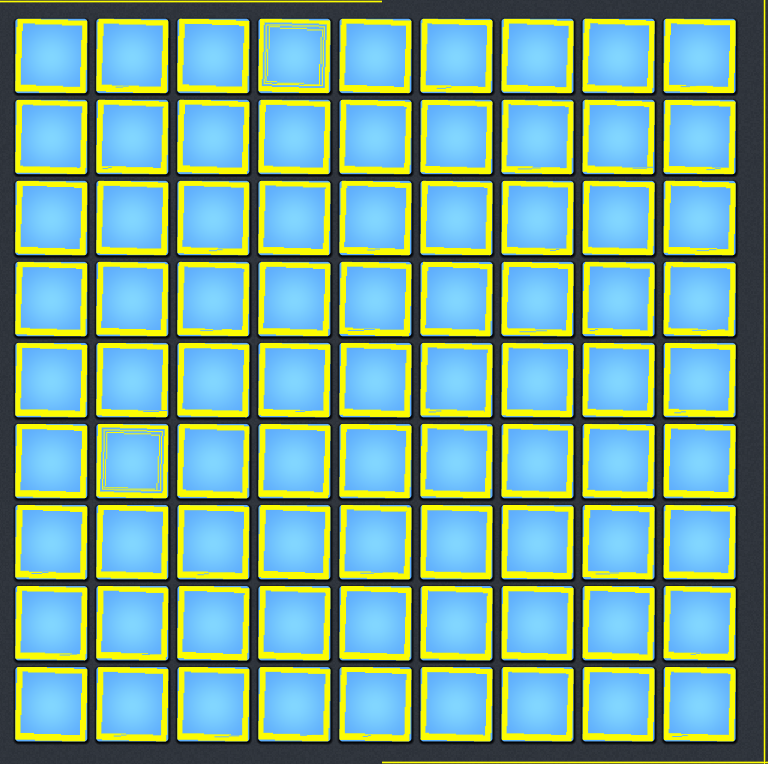
Write a Shadertoy shader that draws this pattern.

```glsl
const float PITCH = 0.10607;
const vec2 GRID_CENTRE = vec2(-0.0112, 0.0025);
const vec3 SLATE = vec3(0.185, 0.205, 0.235);
const vec3 SHADOW = vec3(0.015, 0.02, 0.03);
const vec3 SKY_CORE = vec3(0.51, 0.84, 1.0);
const vec3 SKY_RIM = vec3(0.37, 0.68, 0.99);
const vec3 YELLOW = vec3(0.99, 0.99, 0.01);

float hash(vec2 p) {
    vec3 q = fract(vec3(p.xyx) * 0.1031);
    q += dot(q, q.yzx + 33.33);
    return fract((q.x + q.y) * q.z);
}

float roundedBox(vec2 p, vec2 halfSize, float radius) {
    vec2 d = abs(p) - halfSize + radius;
    return length(max(d, 0.0)) + min(max(d.x, d.y), 0.0) - radius;
}

// Coverage of the region where the distance is negative
float fill(float dist, float pixel) {
    return clamp(0.5 - dist / pixel, 0.0, 1.0);
}

float stroke(float dist, float width, float pixel) {
    return fill(abs(dist) - 0.5 * width, max(pixel, 0.0001));
}

float stairs(float v, float phase) {
    return (floor(v * 3.0 + phase) + 0.5 - phase) / 3.0;
}

// Clockwise lean broken into small steps, with its own steps on each side
vec2 steppedTilt(vec2 p, vec2 cell, float tilt, float seed) {
    vec2 side = step(0.0, p) * 7.0 + seed;
    float phaseX = hash(cell + 20.0 + side.x);
    float phaseY = hash(cell + 53.0 + side.y);
    return p + tilt * vec2(-stairs(p.y, phaseX), stairs(p.x, phaseY));
}

// A fine horizontal gap in the lower bar of some frames
float scratch(vec2 p, vec2 cell, float pixel) {
    float present = step(0.55, hash(cell + 91.0));
    float start = mix(-0.38, 0.2, hash(cell + 37.0));
    float span = mix(0.1, 0.34, hash(cell + 64.0));
    float height = mix(-0.405, -0.378, hash(cell + 75.0));
    float ends = fill(abs(p.x - start - 0.5 * span) - 0.5 * span, pixel);
    float jog = 0.012 * step(start + 0.6 * span, p.x);
    return present * ends * stroke(p.y - height - jog, 0.012, pixel);
}

// Two cells carry a thinner frame with fine inner outlines
float isOutlined(vec2 cell) {
    return float(cell == vec2(-1.0, 4.0) || cell == vec2(-3.0, -1.0));
}

float frameMask(vec2 p, vec2 cell, float pixel) {
    float outlined = isOutlined(cell);
    float tilt = mix(0.028, 0.042, hash(cell + 11.0));
    vec2 outerP = steppedTilt(p, cell, tilt, 1.0);
    vec2 innerP = steppedTilt(p - vec2(0.0, 0.009), cell, tilt, 3.0);
    float outer = roundedBox(outerP, vec2(0.438, 0.451), 0.012);
    float inner = roundedBox(innerP, vec2(0.368, 0.378) + 0.018 * outlined, 0.004);
    float mask = fill(outer, pixel) * (1.0 - fill(inner, pixel));
    mask *= 1.0 - scratch(p, cell, pixel);

    float lines = stroke(inner + 0.030, 0.013, pixel);
    vec2 leaning = steppedTilt(p, cell, tilt * 1.7, 5.0);
    lines = max(lines, stroke(roundedBox(leaning, vec2(0.325, 0.34), 0.004), 0.012, pixel));
    return max(mask, outlined * lines);
}

vec3 drawTile(vec3 base, vec2 p, vec2 cell, float pixel) {
    float shade = roundedBox(p + vec2(-0.004, 0.014), vec2(0.464, 0.476), 0.055);
    vec3 color = mix(base, SHADOW, fill(shade, pixel + 0.02));

    float glow = smoothstep(0.0, 0.56, length(p + vec2(0.0, 0.02)));
    vec3 face = mix(SKY_CORE, SKY_RIM, glow);
    float body = fill(roundedBox(p, vec2(0.444, 0.459), 0.04), pixel);
    color = mix(color, face, body);
    return mix(color, YELLOW, frameMask(p, cell, pixel) * body);
}

// Broken hairline along the canvas border
float borderMask(vec2 uv, vec2 pixel) {
    float top = stroke(uv.y - 0.998, 0.0022, pixel.y) * step(uv.x, 0.498);
    float bottom = stroke(uv.y - 0.002, 0.0022, pixel.y) * step(0.498, uv.x);
    float right = stroke(uv.x - 0.9955, 0.0020, pixel.x);
    return max(max(top, bottom), right);
}

void mainImage(out vec4 fragColor, in vec2 fragCoord) {
    vec2 uv = fragCoord / iResolution.xy;
    vec2 canvas = (fragCoord - 0.5 * iResolution.xy) / iResolution.y;
    float pixel = 1.0 / (iResolution.y * PITCH);

    // Slate backing with fine grain
    float grain = hash(floor((canvas + 1.0) * 510.0)) - 0.5;
    vec3 color = SLATE + 0.025 * grain;

    // Nine by nine tiles
    vec2 grid = (canvas - GRID_CENTRE) / PITCH;
    vec2 cell = clamp(floor(grid + 0.5), -4.0, 4.0);
    color = drawTile(color, grid - cell, cell, pixel);

    color = mix(color, YELLOW, borderMask(uv, 1.0 / iResolution.xy));
    fragColor = vec4(color, 1.0);
}
```
